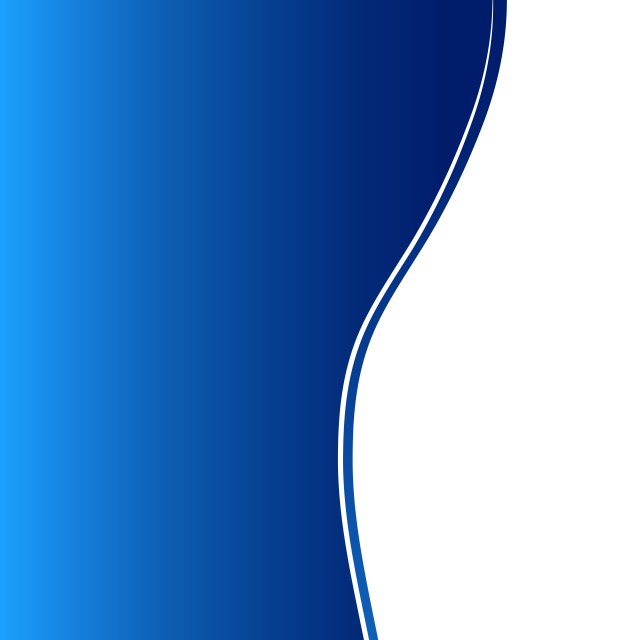
Give the GLSL for this background, as a WebGL 2 fragment shader.

```glsl
#version 300 es
precision highp float;
// A blue panel with a horizontal gradient, bounded on the right by a smooth wave.
// The wave is a piecewise Hermite curve x(y); a thin white stripe runs beside it
// and leaves a slim ribbon with its own vertical gradient along the border.

uniform vec2 u_resolution;
out vec4 fragColor;

// Wave knots from top to bottom: depth below the top, x, slope dx/dy
const int KNOTS = 6;
const vec3 WAVE[KNOTS] = vec3[](
  vec3(0.000, 0.792,  0.00), vec3(0.193, 0.755, -0.38),
  vec3(0.387, 0.660, -0.62), vec3(0.521, 0.583, -0.42),
  vec3(0.720, 0.551,  0.00), vec3(1.000, 0.591,  0.20));

// Horizontal ribbon width and stripe width at each knot
const vec2 BANDS[KNOTS] = vec2[](
  vec2(0.0215, 0.0010), vec2(0.0185, 0.0055), vec2(0.0140, 0.0088),
  vec2(0.0143, 0.0085), vec2(0.0150, 0.0080), vec2(0.0143, 0.0080));

// Gradient stops: colour, position
const int STOPS = 6;
const vec4 PANEL[STOPS] = vec4[](
  vec4(0.110, 0.63, 1.00, 0.00), vec4(0.080, 0.48, 0.84, 0.14),
  vec4(0.050, 0.36, 0.69, 0.27), vec4(0.025, 0.25, 0.57, 0.42),
  vec4(0.010, 0.17, 0.48, 0.55), vec4(0.000, 0.11, 0.42, 0.70));
const vec4 RIBBON[STOPS] = vec4[](
  vec4(0.000, 0.11, 0.42, 0.00), vec4(0.000, 0.13, 0.44, 0.22),
  vec4(0.015, 0.19, 0.51, 0.38), vec4(0.025, 0.23, 0.56, 0.54),
  vec4(0.040, 0.30, 0.64, 0.74), vec4(0.060, 0.38, 0.72, 1.00));

const vec3 WHITE = vec3(1.0);

// Piecewise linear colour ramp
vec3 ramp(vec4 stops[STOPS], float t) {
  vec3 colour = stops[0].rgb;
  for (int i = 1; i < STOPS; i++) {
    float k = (t - stops[i - 1].w) / (stops[i].w - stops[i - 1].w);
    colour = mix(colour, stops[i].rgb, clamp(k, 0.0, 1.0));
  }
  return colour;
}

// Wave at a given depth: x, slope, ribbon width, stripe width
vec4 waveAt(float depth) {
  int i = 0;
  while (i < KNOTS - 2 && depth > WAVE[i + 1].x) i++;
  vec3 a = WAVE[i], b = WAVE[i + 1];
  float h = b.x - a.x;
  float t = clamp((depth - a.x) / h, 0.0, 1.0);
  float blend = t * t * (3.0 - 2.0 * t);
  float x = mix(a.y, b.y, blend)
          + h * t * (1.0 - t) * (a.z * (1.0 - t) - b.z * t);
  float slope = 6.0 * t * (1.0 - t) * (b.y - a.y) / h
              + a.z * (1.0 - t) * (1.0 - 3.0 * t) + b.z * t * (3.0 * t - 2.0);
  return vec4(x, slope, mix(BANDS[i], BANDS[i + 1], t));
}

// Smooth coverage of the region left of an edge
float leftOf(float edge, float x, float softness) {
  return clamp(0.5 + (edge - x) / softness, 0.0, 1.0);
}

void main() {
  vec2 uv = gl_FragCoord.xy / u_resolution;
  float depth = 1.0 - uv.y;
  vec4 wave = waveAt(depth);

  // One pixel across the edge, measured along x
  float softness = length(vec2(1.0, wave.y)) / u_resolution.x;
  float stripeRight = wave.x - wave.z;
  float stripeLeft = stripeRight - wave.w;

  // Layers from the border inwards: ribbon, stripe, panel
  vec3 colour = mix(WHITE, ramp(RIBBON, depth), leftOf(wave.x, uv.x, softness));
  colour = mix(colour, WHITE, leftOf(stripeRight, uv.x, softness));
  colour = mix(colour, ramp(PANEL, uv.x), leftOf(stripeLeft, uv.x, softness));

  fragColor = vec4(colour, 1.0);
}
```
